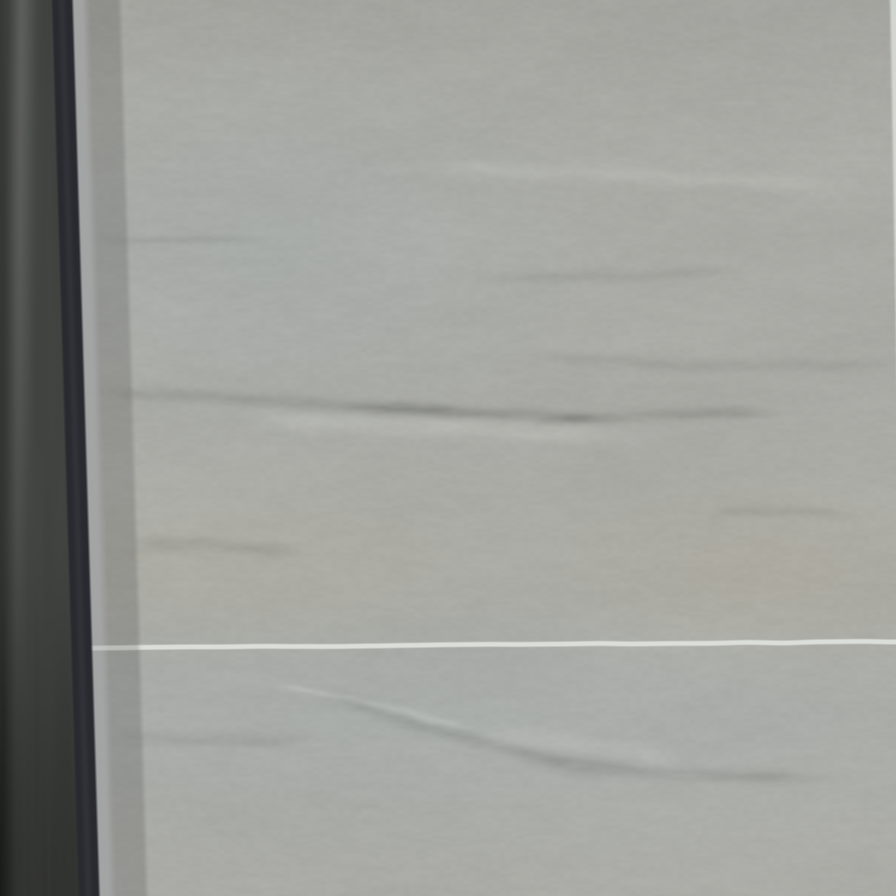
A Shadertoy shader for this texture:

```glsl
const vec3 STONE = vec3(0.668, 0.672, 0.650);
const vec3 COOL_TINT = vec3(-0.008, 0.004, 0.016);
const vec3 WARM_TINT = vec3(0.012, 0.001, -0.016);
const vec3 GROUT = vec3(0.86, 0.87, 0.85);
const vec3 TRIM = vec3(0.645, 0.648, 0.650);
const vec3 SHADOW = vec3(0.572, 0.574, 0.557);
const vec3 GASKET = vec3(0.155, 0.163, 0.185);
const vec3 METAL = vec3(0.255, 0.262, 0.250);
const float LEAN = 0.030;          // sideways drift of the frame from top to bottom
const float GASKET_LEFT = 0.058;   // frame edges, measured along the top
const float GASKET_RIGHT = 0.081;
const float TRIM_RIGHT = 0.096;
const float SHADOW_RIGHT = 0.134;
const float GROUT_HALF = 0.0027;
const float GRAIN = 0.022;
const float CLOUDS = 0.035;

float hash(vec2 p) {
    vec3 q = fract(vec3(p.xyx) * 0.1031);
    q += dot(q, q.yzx + 33.33);
    return fract((q.x + q.y) * q.z);
}

float noise(vec2 p) {
    vec2 i = floor(p), f = fract(p);
    f = f * f * (3.0 - 2.0 * f);
    return mix(mix(hash(i), hash(i + vec2(1, 0)), f.x),
               mix(hash(i + vec2(0, 1)), hash(i + vec2(1, 1)), f.x), f.y);
}

float fbm(vec2 p) {
    float sum = 0.0, gain = 0.5;
    for (int i = 0; i < 4; i++) {
        sum += gain * noise(p);
        p = p * 2.03 + 17.3;
        gain *= 0.5;
    }
    return sum;
}

// Soft blob with separate horizontal and vertical radii
float blob(vec2 p, vec2 centre, vec2 radius) {
    vec2 d = (p - centre) / radius;
    return exp(-dot(d, d));
}

// Soft stroke from a to b that fades at both ends
float vein(vec2 p, vec2 a, vec2 b, float width) {
    float t = (p.x - a.x) / (b.x - a.x);
    float d = (p.y - mix(a.y, b.y, t)) / width;
    return exp(-d * d) * smoothstep(-0.12, 0.18, t) * smoothstep(1.12, 0.82, t);
}

vec3 stone(vec2 p) {
    // Wobble the strokes so they look mineral
    vec2 q = p + vec2(0.0, 0.014 * (fbm(p * vec2(9.0, 22.0)) - 0.47));
    float broken = 0.45 + 1.1 * fbm(p * vec2(22.0, 90.0));

    float dark = 0.0;
    dark += 0.060 * vein(q, vec2(0.13, 0.562), vec2(0.50, 0.543), 0.007);
    dark += 0.075 * vein(q, vec2(0.42, 0.546), vec2(0.68, 0.532), 0.008);
    dark += 0.055 * vein(q, vec2(0.62, 0.532), vec2(0.86, 0.540), 0.006);
    dark += 0.035 * vein(q, vec2(0.60, 0.598), vec2(0.98, 0.588), 0.007);
    dark += 0.030 * vein(q, vec2(0.54, 0.690), vec2(0.82, 0.698), 0.006);
    dark += 0.035 * vein(q, vec2(0.12, 0.732), vec2(0.28, 0.735), 0.005);
    dark += 0.045 * vein(q, vec2(0.15, 0.392), vec2(0.33, 0.388), 0.009);
    dark += 0.035 * vein(q, vec2(0.80, 0.430), vec2(0.95, 0.425), 0.006);
    dark += 0.055 * vein(q, vec2(0.36, 0.222), vec2(0.66, 0.140), 0.008);
    dark += 0.055 * vein(q, vec2(0.60, 0.147), vec2(0.91, 0.130), 0.008);
    dark += 0.035 * vein(q, vec2(0.14, 0.175), vec2(0.34, 0.178), 0.008);

    float light = 0.0;
    light += 0.040 * vein(q, vec2(0.28, 0.535), vec2(0.70, 0.513), 0.012);
    light += 0.030 * vein(q, vec2(0.46, 0.815), vec2(0.94, 0.792), 0.008);
    light += 0.055 * vein(q, vec2(0.32, 0.232), vec2(0.52, 0.190), 0.004);
    light += 0.030 * vein(q, vec2(0.54, 0.185), vec2(0.76, 0.150), 0.012);

    vec3 col = STONE + (light - dark) * broken;
    col += CLOUDS * (fbm(p * vec2(4.0, 11.0) + 5.0) - 0.47);
    col += GRAIN * (fbm(p * vec2(34.0, 130.0)) - 0.47);
    col += GRAIN * 0.6 * (noise(p * vec2(150.0, 260.0)) - 0.5);

    // Uneven light and tint
    col -= 0.022 * smoothstep(0.80, 1.0, p.y);
    col += COOL_TINT * blob(p, vec2(0.30, 0.72), vec2(0.22, 0.14));
    col += COOL_TINT * blob(p, vec2(0.45, 0.20), vec2(0.55, 0.10));
    col += WARM_TINT * blob(p, vec2(0.85, 0.36), vec2(0.18, 0.08));
    col += WARM_TINT * 0.6 * blob(p, vec2(0.30, 0.36), vec2(0.22, 0.08));
    return col;
}

vec3 metal(float x, float y) {
    float sheen = exp(-pow((x - 0.017 - 0.008 * y) / 0.012, 2.0));
    vec3 col = METAL + 0.10 * sheen * smoothstep(0.05, 0.95, y);
    col -= 0.09 * smoothstep(0.022, 0.0, x) * (1.0 - 0.6 * y);
    col -= 0.06 * smoothstep(0.45, 0.0, y);
    return col + 0.012 * (noise(vec2(x * 220.0, y * 5.0)) - 0.5);
}

void mainImage(out vec4 fragColor, in vec2 fragCoord) {
    vec2 uv = fragCoord / iResolution.xy;
    float aa = 1.2 / iResolution.y;
    float frameX = uv.x - LEAN * (1.0 - uv.y);
    vec3 col = stone(uv);

    // Grout line and the bright joint at the right
    float groutY = 0.276 + 0.008 * uv.x + 0.0012 * (noise(vec2(uv.x * 24.0, 3.0)) - 0.5);
    float grout = 1.0 - smoothstep(GROUT_HALF - aa, GROUT_HALF + aa, abs(uv.y - groutY));
    float joint = smoothstep(-0.003, 0.002, uv.x - 0.994 - 0.018 * (1.0 - uv.y));

    // Shadow and pale trim beside the frame
    float shade = 1.0 - smoothstep(-0.004, 0.004, frameX - SHADOW_RIGHT);
    col = mix(col, SHADOW + 0.7 * (col - STONE), shade * 0.9);
    float trim = 1.0 - smoothstep(-0.006, 0.006, frameX - TRIM_RIGHT);
    col = mix(col, TRIM, trim * 0.9);
    col = mix(col, GROUT, max(grout * (1.0 - 0.45 * shade), joint * 0.85));

    // Dark gasket with a faint ridge, then the metal profile
    float gasket = 1.0 - smoothstep(-0.002, 0.002, frameX - GASKET_RIGHT);
    float ridge = exp(-pow((frameX - 0.069) / 0.004, 2.0));
    col = mix(col, GASKET + 0.035 * ridge, gasket);
    float profile = 1.0 - smoothstep(-0.002, 0.002, frameX - GASKET_LEFT);
    col = mix(col, metal(uv.x, uv.y), profile);

    fragColor = vec4(clamp(col, 0.0, 1.0), 1.0);
}
```
